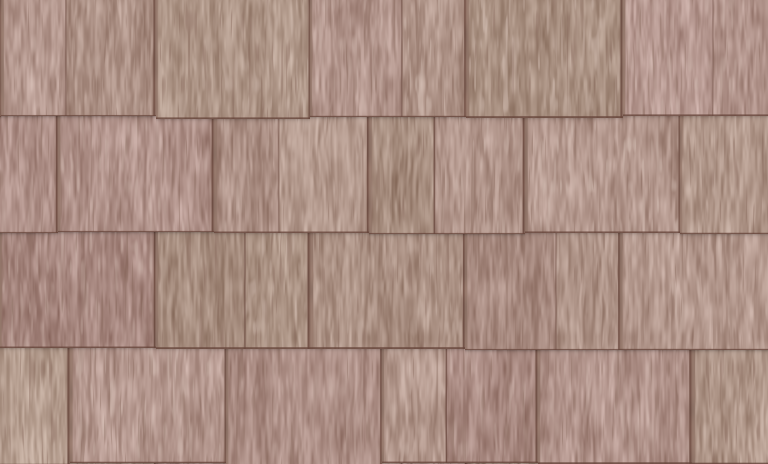
Write a Shadertoy shader that draws this texture.

```glsl
// Four staggered courses of weathered wood shingles. Each course is cut by jittered joints,
// some shingles are split by a groove, and each hangs slightly over the course below.
// Stretched value noise supplies the vertical grain; hashes vary tone, hue and wear.

#define PITCH 0.2025        // shingle width, in canvas widths
#define COURSE 0.1507       // course height, in canvas widths
#define MAX_DROP 0.0042     // largest overhang of a lower edge
#define JOINT_JITTER 0.018  // joint wander, in shingle widths
#define LIP 0.0019          // thickness of the dark lower edge
#define GRAIN 1.15          // grain contrast
#define TONE_SPREAD 0.26    // lightness difference between shingles
#define WOOD_DARK vec3(0.53, 0.41, 0.36)
#define WOOD_LIGHT vec3(0.78, 0.68, 0.64)
#define SILVER vec3(0.83, 0.75, 0.71)
#define CREVICE vec3(0.40, 0.27, 0.23)
#define GAP_FLOOR vec3(0.57, 0.46, 0.41)

const vec4 STAGGER = vec4(0.003, 0.373, -0.005, 0.45);  // course shifts
const ivec4 SPLITS = ivec4(42, 12, 20, 8);              // one bit per split shingle

float hash(vec2 p) {
    vec3 q = fract(p.xyx * 0.1031);
    q += dot(q, q.yzx + 33.33);
    return fract((q.x + q.y) * q.z);
}

float noise(vec2 p) {
    vec2 i = floor(p), f = fract(p);
    f = f * f * (3.0 - 2.0 * f);
    return mix(mix(hash(i), hash(i + vec2(1, 0)), f.x),
               mix(hash(i + vec2(0, 1)), hash(i + vec2(1, 1)), f.x), f.y);
}

// Coverage of a band of the given half width around zero
float band(float d, float halfWidth, float aa) {
    return 1.0 - smoothstep(halfWidth - aa, halfWidth + aa, abs(d));
}

// x: shingle index, y: signed distance to the nearest joint,
// z: joint number, w: position across the shingle
vec4 locate(float course, float x) {
    float u = x / PITCH - STAGGER[int(course) & 3];
    float k = floor(u + 0.5);
    float d = u - k - (hash(vec2(k + 7.0, course + 3.0)) - 0.5) * JOINT_JITTER;
    float index = d < 0.0 ? k - 1.0 : k;
    return vec4(index, d * PITCH, k, u - index);
}

float overhang(float course, float index) {
    return MAX_DROP * hash(vec2(index + 21.0, course + 11.0));
}

// Vertical fibres with pale weathered flecks and dark hairlines
vec3 wood(vec2 p, vec2 seed) {
    float tone = hash(seed + 31.0) - 0.5;
    float hue = hash(seed + 57.0) - 0.5;
    float wear = hash(seed + 83.0);
    vec2 q = p + seed * vec2(1.37, 2.71);
    q.x += 0.003 * noise(q * vec2(25.0, 14.0));

    float fibre = 0.45 * noise(q * vec2(250.0, 32.0))
                + 0.30 * noise(q * vec2(390.0, 60.0) + 40.0)
                + 0.25 * noise(q * vec2(75.0, 9.0) + 80.0) - 0.5;
    float patches = noise(q * vec2(18.0, 14.0) + 120.0);
    float fleck = smoothstep(0.62, 0.95, noise(q * vec2(270.0, 38.0) + 160.0));
    float hair = smoothstep(0.70, 0.96, noise(q * vec2(330.0, 24.0) + 200.0));

    float t = 0.60 + GRAIN * fibre + TONE_SPREAD * tone + 0.18 * (patches - 0.5);
    vec3 col = mix(WOOD_DARK, WOOD_LIGHT, t);
    col += hue * vec3(-0.015, 0.012, -0.018);
    col = mix(col, SILVER, fleck * (0.15 + 0.45 * wear * patches));
    return mix(col, WOOD_DARK, 0.4 * hair);
}

void mainImage(out vec4 fragColor, in vec2 fragCoord) {
    float aa = 0.75 / iResolution.x;
    vec2 p = vec2(fragCoord.x, iResolution.y - fragCoord.y) / iResolution.x;

    // Choose the course, letting the shingle above hang over its neighbour
    float course = floor(p.y / COURSE);
    float y = p.y - course * COURSE;
    vec4 above = locate(course - 1.0, p.x);
    float drop = overhang(course - 1.0, above.x);
    float below = y - drop;
    if (course > 0.5 && below < 0.0) {
        course -= 1.0;
        y += COURSE;
    }
    vec4 cell = locate(course, p.x);
    float lower = COURSE + overhang(course, cell.x) - y;

    // A split shingle has two differently toned halves
    bool hasSplit = ((SPLITS[int(course) & 3] >> int(cell.x + 1.0)) & 1) == 1;
    bool evenCourse = mod(course, 2.0) < 0.5;
    float cut = evenCourse && cell.x > 0.5 ? 0.58 : 0.42;
    float side = hasSplit && cell.w > cut ? 0.5 : 0.0;
    vec2 seed = vec2(cell.x + side + 5.0, course + 9.0);
    vec3 col = wood(p, seed);

    // Split groove
    if (hasSplit) {
        float depth = mix(0.35, 0.75, hash(vec2(cell.x + 43.0, course)));
        col = mix(col, CREVICE, depth * band((cell.w - cut) * PITCH, 0.0011, aa));
    }

    // Open joint: deep shade on the left, lit floor toward the right
    float halfGap = mix(0.0020, 0.0036, hash(vec2(cell.z + 61.0, course + 2.0)));
    vec3 gap = mix(CREVICE, GAP_FLOOR, smoothstep(-halfGap, halfGap * 0.4, cell.y));
    gap *= 0.94 + 0.12 * noise(p * vec2(150.0, 45.0));
    col = mix(col, WOOD_DARK, 0.35 * exp(-max(abs(cell.y) - halfGap, 0.0) / 0.0015));
    col = mix(col, gap, 0.9 * band(cell.y, halfGap, aa));

    // Dark lower lip and the soft shadow it casts on the next course
    float lip = 1.0 - smoothstep(LIP - aa, LIP + aa, lower);
    col = mix(col, CREVICE, 0.8 * lip);
    if (course > 0.5 && below >= 0.0) col *= 1.0 - 0.22 * exp(-below / 0.0022);

    fragColor = vec4(clamp(col, 0.0, 1.0), 1.0);
}
```
